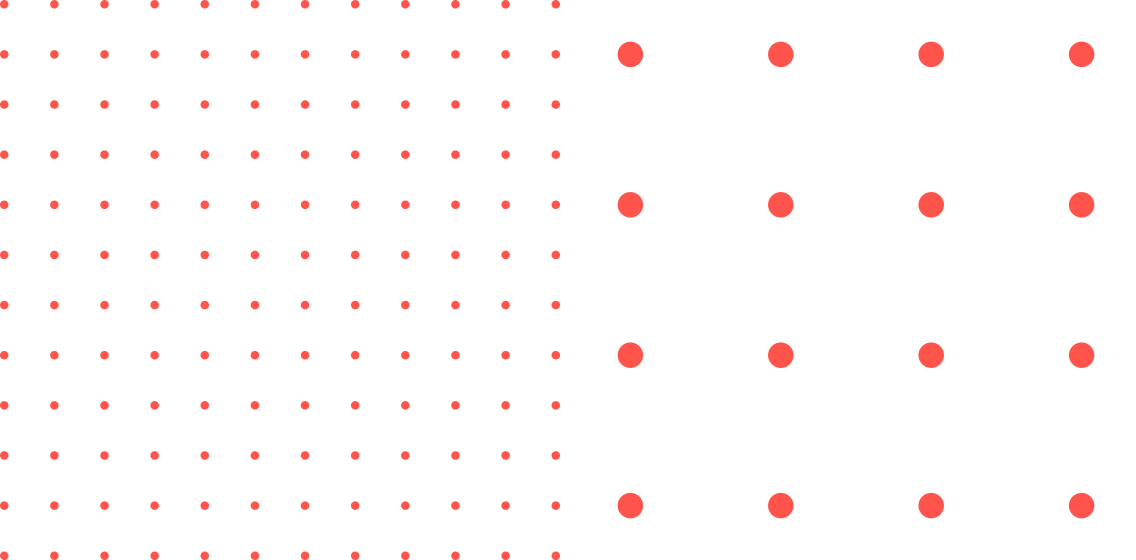
Left: the whole. Right: its middle third, enlarged.
This pattern is drawn by a WebGL 1 fragment shader. Its source:

```glsl
precision highp float;
// Draws a regular grid of small coral dots on white, the outer dots touching the canvas edges.

uniform vec2 u_resolution;

const float DOTS_PER_SIDE = 12.0;
const float DOT_RADIUS = 0.00758;
const vec3 PAPER = vec3(1.0);
const vec3 CORAL = vec3(1.0, 0.33, 0.30);

// Distance from p to the nearest dot centre; the first and last dots sit one inset from the edges.
float nearestDotDistance(vec2 p, float count, float inset) {
    float spacing = (1.0 - 2.0 * inset) / (count - 1.0);
    vec2 cell = floor((p - inset) / spacing + 0.5);
    cell = clamp(cell, 0.0, count - 1.0);
    return length(p - inset - cell * spacing);
}

// Antialiased coverage of a disc, one pixel wide at its rim.
float discCoverage(float dist, float radius, float pixel) {
    return clamp((radius - dist) / pixel + 0.5, 0.0, 1.0);
}

void main() {
    // Canvas units: the shorter side spans 0 to 1, centred on the canvas.
    float side = min(u_resolution.x, u_resolution.y);
    vec2 p = (gl_FragCoord.xy - 0.5 * u_resolution) / side + 0.5;

    float dist = nearestDotDistance(p, DOTS_PER_SIDE, DOT_RADIUS);
    float ink = discCoverage(dist, DOT_RADIUS, 1.0 / side);

    gl_FragColor = vec4(mix(PAPER, CORAL, ink), 1.0);
}
```
